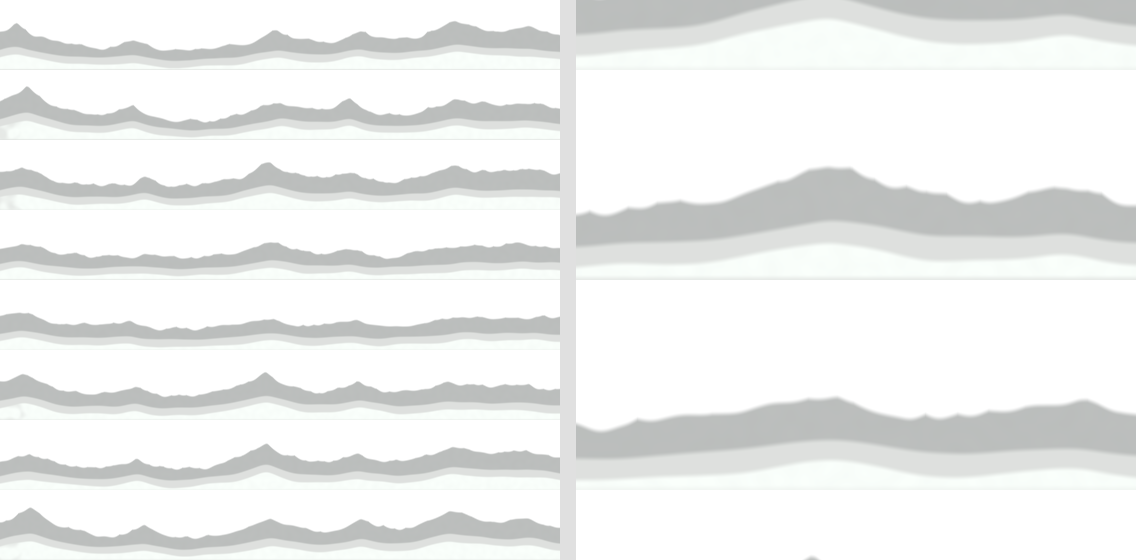
Left: the whole. Right: its middle third, enlarged.
This pattern is drawn by a WebGL 2 fragment shader. Its source:

```glsl
#version 300 es
precision highp float;

uniform vec2 u_resolution;
out vec4 fragColor;

const float ROWS = 8.0;
const int PEAKS = 6;
const vec3 SKY = vec3(1.0);
const vec3 SNOW = vec3(0.975, 0.995, 0.98);
const vec3 PALE_GREY = vec3(0.87, 0.88, 0.87);
const vec3 ROCK_GREY = vec3(0.735, 0.745, 0.74);

// Each peak: centre, height, width
const vec3 peaks[PEAKS] = vec3[PEAKS](
    vec3(0.045, 0.40, 0.080), vec3(0.245, 0.22, 0.035),
    vec3(0.490, 0.40, 0.065), vec3(0.635, 0.20, 0.040),
    vec3(0.810, 0.28, 0.080), vec3(0.940, 0.19, 0.100));

float hash(vec2 p) {
    vec3 q = fract(vec3(p.xyx) * 0.1031);
    q += dot(q, q.yzx + 33.33);
    return fract((q.x + q.y) * q.z);
}

vec2 gradientAt(vec2 cell) {
    float angle = 6.2832 * hash(cell);
    return vec2(cos(angle), sin(angle));
}

float gradientNoise(vec2 p) {
    vec2 i = floor(p);
    vec2 f = fract(p);
    vec2 u = f * f * f * (f * (f * 6.0 - 15.0) + 10.0);
    vec2 e = vec2(0.0, 1.0);
    float low = mix(dot(gradientAt(i), f), dot(gradientAt(i + e.yx), f - e.yx), u.x);
    float high = mix(dot(gradientAt(i + e.xy), f - e.xy), dot(gradientAt(i + e.yy), f - e.yy), u.x);
    return mix(low, high, u.y);
}

// Cusp with a longer left flank; rounding blunts its tip
float cusp(float x, float width, float rounding) {
    float flank = x < 0.0 ? width * 1.3 : width;
    float d = sqrt(x * x + rounding * rounding) - rounding;
    return exp(-d / flank);
}

// Shared mountain chain, varied in height and position per row
float chainHeight(float x, float row, float rounding) {
    float relief = mix(0.5, 1.05, smoothstep(0.0, 2.5, abs(row - 3.5)));
    float height = 0.19 + 0.12 * smoothstep(0.65, 1.0, x) + 0.14 * (1.0 - relief);
    for (int i = 0; i < PEAKS; i++) {
        vec2 seed = vec2(float(i) * 7.0 + 3.0, row * 13.0 + 5.0);
        float centre = peaks[i].x + 0.03 * (hash(seed) - 0.5);
        float scale = relief * mix(0.7, 1.3, hash(seed + 41.0));
        height += scale * peaks[i].y * cusp(x - centre, peaks[i].z, rounding);
    }
    return height;
}

// Small crags with sharp crests between rounded hollows
float crags(float x, float row) {
    float seed = row * 17.3 + 0.4;
    float broad = 0.035 - 0.13 * abs(gradientNoise(vec2(x * 15.0, seed)));
    float fine = 0.012 - 0.06 * abs(gradientNoise(vec2(x * 36.0, seed + 5.0)));
    return broad + fine;
}

float below(float y, float edge, float softness) {
    return 1.0 - smoothstep(edge - softness, edge + softness, y);
}

// Grey residue in the lower left corner of some rows
float cornerWear(vec2 p, float row) {
    float strength = step(0.4, hash(vec2(row, 71.0)));
    float ragged = 0.035 + 0.025 * gradientNoise(vec2(p.y * 6.0, row * 9.7));
    float patches = smoothstep(-0.3, 0.25, gradientNoise(vec2(p.x * 40.0, p.y * 5.0 + row * 8.0)));
    return 0.7 * strength * patches * below(p.x, ragged, 0.008);
}

// Thin faint rule along the foot of each row
float footLine(float y, float row, float softness) {
    float strength = mix(0.1, 0.9, hash(vec2(row, 23.0)));
    return strength * below(y, 0.012, softness);
}

vec3 drawRow(vec2 p, float row, float softness) {
    float ridge = chainHeight(p.x, row, 0.003) + crags(p.x, row);
    float ripple = 0.035 * gradientNoise(vec2(p.x * 18.0, row * 11.0 + 0.6));
    float slope = 0.55 * chainHeight(p.x, row, 0.012) - 0.015 + ripple;
    slope = min(slope, ridge - 0.07);
    float thickness = 0.105 + 0.03 * gradientNoise(vec2(p.x * 12.0, row * 6.0 + 0.3));
    float snowLine = max(slope - thickness, 0.025);

    float mottle = 0.012 * gradientNoise(vec2(p.x * 90.0, p.y * 11.0 + row * 12.0));
    vec3 snow = mix(SNOW + mottle, PALE_GREY, cornerWear(p, row));
    snow = mix(snow, PALE_GREY, footLine(p.y, row, softness));

    vec3 color = mix(SKY, ROCK_GREY + 0.5 * mottle, below(p.y, ridge, softness));
    color = mix(color, PALE_GREY, below(p.y, slope, softness));
    return mix(color, snow, below(p.y, snowLine, softness));
}

void main() {
    vec2 uv = gl_FragCoord.xy / u_resolution;
    float level = uv.y * ROWS;
    float row = ROWS - 1.0 - floor(level);
    float softness = max(0.016, ROWS / u_resolution.y);
    fragColor = vec4(drawRow(vec2(uv.x, fract(level)), row, softness), 1.0);
}
```
